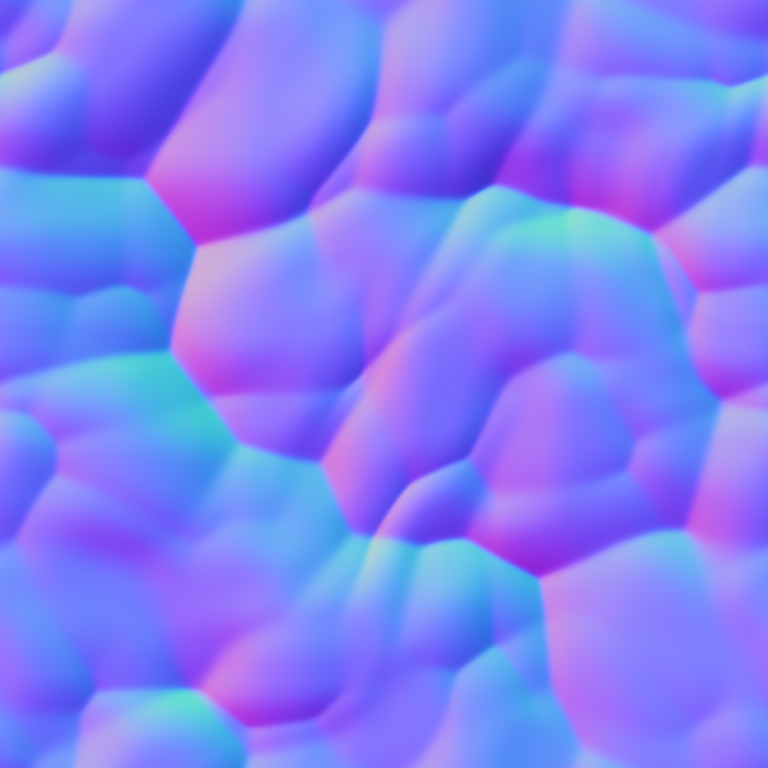
Reproduce this texture map procedurally as a WebGL 2 fragment shader.

```glsl
#version 300 es
precision highp float;
// Seamless tangent-space normal map of soft, wavy lobes meeting in creases.

uniform vec2 u_resolution;
out vec4 fragColor;

vec2 hash22(vec2 p) {
    vec3 q = fract(p.xyx * vec3(0.1031, 0.1030, 0.0973));
    q += dot(q, q.yzx + 33.33);
    return fract((q.xx + q.yz) * q.zy);
}

// Two-channel value noise in -1..1, repeating after `period` cells
vec2 tiledNoise(vec2 p, float period, float seed) {
    vec2 cell = floor(p), f = fract(p);
    vec2 w = f * f * f * (f * (f * 6.0 - 15.0) + 10.0);
    vec2 a = hash22(mod(cell, period) + seed);
    vec2 b = hash22(mod(cell + vec2(1.0, 0.0), period) + seed);
    vec2 c = hash22(mod(cell + vec2(0.0, 1.0), period) + seed);
    vec2 d = hash22(mod(cell + 1.0, period) + seed);
    return 2.0 * mix(mix(a, b, w.x), mix(c, d, w.x), w.y) - 1.0;
}

// Flat-topped domes around scattered seeds, joined by a smooth maximum;
// a higher sharpness narrows the creases between them
float lobes(vec2 p, float period, float sharpness, float seed) {
    vec2 cell = floor(p), f = fract(p);
    float sum = 0.0;
    for (int y = -2; y <= 2; y++) {
        for (int x = -2; x <= 2; x++) {
            vec2 offset = vec2(x, y);
            vec2 id = mod(cell + offset, period) + seed;
            vec2 d = offset + 0.05 + 0.9 * hash22(id) - f;
            // Lobes are longer along the rising diagonal
            float dist2 = dot(d, d) - 0.35 * d.x * d.y;
            float sink = 0.1 * hash22(id + 57.0).x;
            sum += exp(-sharpness * (pow(dist2, 1.5) + sink));
        }
    }
    return log(sum) / sharpness;
}

float height(vec2 uv) {
    // Bend the creases
    vec2 warped = uv + 0.045 * tiledNoise(uv * 3.0, 3.0, 11.0);
    warped += 0.015 * tiledNoise(warped * 7.0, 7.0, 23.0);

    float large = 0.47 * lobes(warped * 4.0, 4.0, 28.0, 3.0) / 4.0;
    float small = 0.24 * lobes(warped * 7.0 + 0.4, 7.0, 14.0, 41.0) / 7.0;

    // Gentle dents and folds across the lobes
    float swell = 0.02 * tiledNoise(warped * 5.0, 5.0, 71.0).x
                + 0.006 * tiledNoise(warped * 11.0 + 0.3, 11.0, 89.0).y;
    return large + small + swell;
}

void main() {
    vec2 uv = gl_FragCoord.xy / u_resolution.y;

    // Slope by central differences
    vec2 e = vec2(0.002, 0.0);
    vec2 slope = vec2(height(uv + e.xy) - height(uv - e.xy),
                      height(uv + e.yx) - height(uv - e.yx)) / (2.0 * e.x);

    // Red faces left, green faces up
    vec3 normal = normalize(vec3(slope.x, -slope.y, 1.0));
    fragColor = vec4(0.5 + 0.5 * normal, 1.0);
}
```
